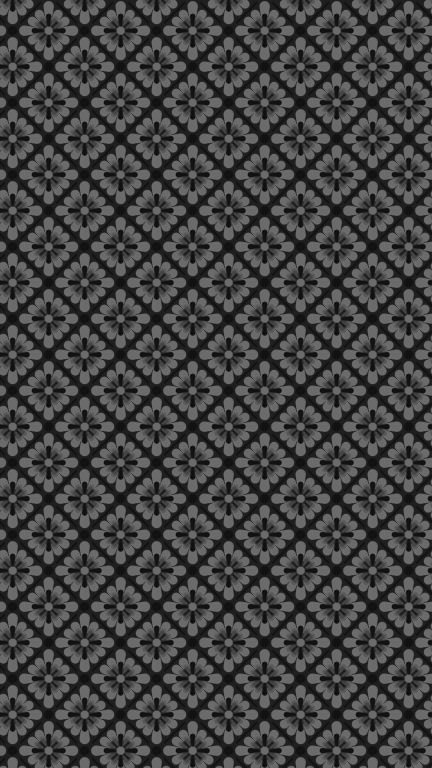
Reproduce this pattern procedurally as a Shadertoy shader.

```glsl
// Monochrome damask of twelve-petalled flowers on a staggered diamond lattice.
// Each cell is folded into one octant, then tapered petals are layered
// from the ground up with smooth-edged distance functions.

const float COLUMNS = 6.0;
const vec2 FLOWER_ORIGIN = vec2(0.676, 0.426);
const vec2 AXIS = vec2(1.0, 0.0);
const vec2 DIAGONAL = vec2(0.70711, 0.70711);
const vec2 SIDE = vec2(0.86603, 0.5);
const vec2 BETWEEN = vec2(0.96593, 0.25882);

// Offset from the nearest flower centre of the staggered lattice.
vec2 diamondCell(vec2 p) {
    vec2 a = fract(p + 0.5) - 0.5;
    vec2 b = fract(p) - 0.5;
    return abs(a.x) + abs(a.y) < abs(b.x) + abs(b.y) ? a : b;
}

// Reflect into the octant between the axis and the diagonal.
vec2 foldOctant(vec2 p) {
    p = abs(p);
    return p.x > p.y ? p : p.yx;
}

// Capsule along dir, from a narrow root to a round bulb.
float petal(vec2 p, vec2 dir, float root, float bulb, float rootR, float bulbR) {
    vec2 q = vec2(abs(dir.x * p.y - dir.y * p.x), dot(p, dir) - root);
    float span = bulb - root;
    float slope = (rootR - bulbR) / span;
    float rise = sqrt(1.0 - slope * slope);
    float k = dot(q, vec2(-slope, rise));
    if (k < 0.0) return length(q) - rootR;
    if (k > rise * span) return length(q - vec2(0.0, span)) - bulbR;
    return dot(q, vec2(rise, slope)) - rootR;
}

float disc(vec2 p, vec2 centre, float radius) {
    return length(p - centre) - radius;
}

float paint(float under, float tone, float dist, float aa) {
    return mix(under, tone, smoothstep(aa, -aa, dist));
}

float groundTone(vec2 p, float aa) {
    float tone = 0.122;
    // Short dark seams between neighbours and studs at the crossings
    float seam = abs(dot(p, DIAGONAL) - 0.35355) - 0.014;
    tone = paint(tone, 0.07, seam, aa);
    tone = paint(tone, 0.122, disc(p, vec2(0.5, 0.0), 0.150), aa);
    return paint(tone, 0.07, disc(p, vec2(0.5, 0.0), 0.066), aa);
}

float flowerTone(float tone, vec2 p, float aa) {
    // Broad pale petals
    float outer = min(petal(p, AXIS, 0.05, 0.338, 0.030, 0.072),
                      petal(p, SIDE, 0.05, 0.262, 0.030, 0.063));
    tone = paint(tone, 0.42, outer, aa);

    // Shaded inner petals
    tone = paint(tone, 0.35, petal(p, SIDE, 0.04, 0.185, 0.025, 0.040), aa);
    float inner = min(petal(p, SIDE, 0.04, 0.155, 0.020, 0.034),
                      petal(p, AXIS, 0.04, 0.185, 0.025, 0.046));
    tone = paint(tone, 0.27, inner, aa);

    // Fine spokes in the gaps, then long teardrop stamens on the axes
    float gaps = min(petal(p, DIAGONAL, 0.04, 0.160, 0.014, 0.022),
                     petal(p, BETWEEN, 0.04, 0.125, 0.010, 0.014));
    tone = paint(tone, 0.19, min(gaps, disc(p, vec2(0.0), 0.085)), aa);
    tone = paint(tone, 0.10, petal(p, DIAGONAL, 0.04, 0.150, 0.008, 0.013), aa);
    tone = paint(tone, 0.07, petal(p, AXIS, 0.04, 0.200, 0.010, 0.036), aa);

    // Button at the heart
    return paint(tone, 0.42, disc(p, vec2(0.0), 0.057), aa);
}

void mainImage(out vec4 fragColor, in vec2 fragCoord) {
    float unit = COLUMNS / iResolution.x;
    vec2 fromTop = vec2(fragCoord.x, iResolution.y - fragCoord.y) * unit;
    vec2 p = foldOctant(diamondCell(fromTop - FLOWER_ORIGIN));
    float aa = 0.7 * unit;
    float tone = flowerTone(groundTone(p, aa), p, aa);
    fragColor = vec4(vec3(tone), 1.0);
}
```
